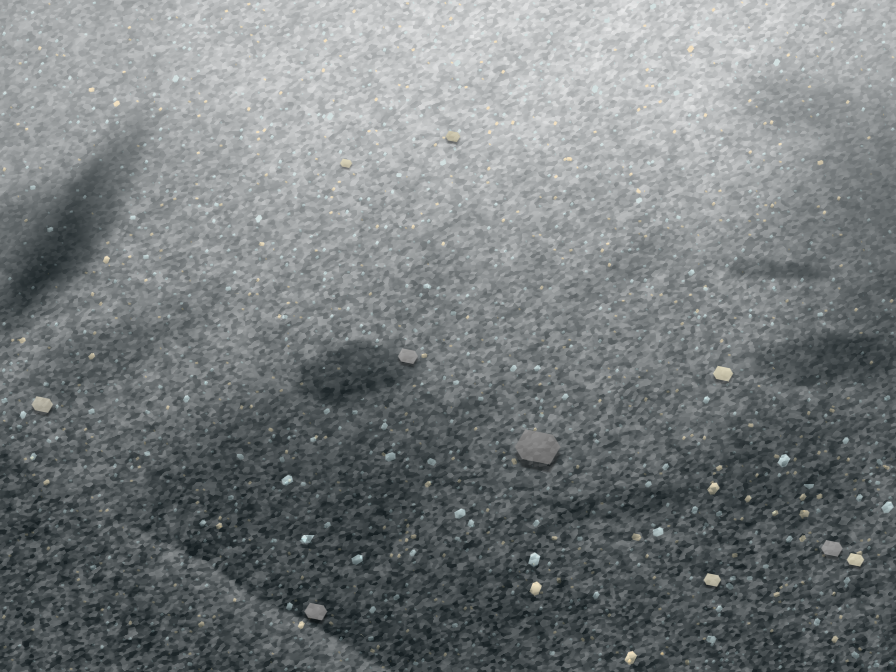
Write a WebGL 2 fragment shader that draws this texture.

```glsl
#version 300 es
precision highp float;
uniform vec2 u_resolution;
out vec4 fragColor;

float hash(vec2 p) {
  vec3 q = fract(p.xyx * 0.1031);
  q += dot(q, q.yzx + 33.33);
  return fract((q.x + q.y) * q.z);
}
vec2 hash2(vec2 p) { return vec2(hash(p), hash(p + 57.3)); }
mat2 rotation(float a) { return mat2(cos(a), -sin(a), sin(a), cos(a)); }

float noise(vec2 p) {
  vec2 i = floor(p), f = fract(p);
  f = f * f * (3.0 - 2.0 * f);
  return mix(mix(hash(i), hash(i + vec2(1, 0)), f.x),
             mix(hash(i + vec2(0, 1)), hash(i + 1.0), f.x), f.y);
}
float fbm(vec2 p) {
  float sum = 0.0, amp = 0.5;
  for (int i = 0; i < 4; i++) {
    sum += amp * noise(p);
    p = rotation(0.6) * p * 2.03 + 7.1;
    amp *= 0.5;
  }
  return sum;
}
// Soft-edged cells, each with its own brightness, centred on zero
float chips(vec2 p) {
  vec2 cell = floor(p), f = fract(p);
  float sum = 0.0, total = 0.0;
  for (int i = 0; i < 9; i++) {
    vec2 o = vec2(i % 3 - 1, i / 3 - 1);
    vec2 d = o + hash2(cell + o) - f;
    float w = exp(-9.0 * dot(d, d));
    sum += w * hash(cell + o + 19.7);
    total += w;
  }
  return sum / total - 0.5;
}
// Rotated ellipse that fades across its rim
float blob(vec2 p, vec2 center, vec2 radius, float angle, float soft) {
  vec2 q = rotation(angle) * (p - center) / radius;
  return 1.0 - smoothstep(1.0 - soft, 1.0 + soft, length(q));
}
// Angular pebble: coverage and light from above
vec2 pebble(vec2 d, float radius, float seed, float aa) {
  vec2 q = rotation(seed * 3.0 - 1.5) * d * vec2(1.0, 1.5);
  float size = max(abs(q.x) + 0.4 * abs(q.y), abs(q.y + 0.3 * q.x));
  float cover = 1.0 - smoothstep(radius - aa, radius + aa, size);
  return vec2(cover, clamp(0.5 + 0.5 * d.y / radius, 0.0, 1.0));
}
// One layer of pebbles, at most one per cell
vec3 scatter(vec3 col, vec2 p, float scale, float density, float gain, float aa) {
  vec2 cell = floor(p * scale);
  vec2 center = (cell + 0.3 + 0.4 * hash2(cell + 3.1)) / scale;
  float seed = hash(cell + 8.4);
  vec2 s = pebble(p - center, (0.1 + 0.2 * seed) / scale, seed, aa);
  vec3 tint = mix(vec3(0.94, 1.0, 1.0), vec3(1.08, 1.0, 0.86), step(0.75, hash(cell + 5.9)));
  vec3 lit = min(col + gain * (0.3 + seed) * (0.4 + s.y), 0.88) * tint;
  return mix(col, lit, s.x * step(hash(cell + scale), density));
}
// Total darkening from hollows and slope shadows
float hollows(vec2 p) {
  float s = 0.17 * blob(p, vec2(0.12, 0.67), vec2(0.17, 0.045), 0.95, 0.45);
  s += 0.17 * blob(p, vec2(0.025, 0.61), vec2(0.16, 0.06), 0.85, 0.5);
  s += 0.10 * blob(p, vec2(0.16, 0.48), vec2(0.13, 0.04), 0.5, 0.6);
  s += 0.15 * blob(p, vec2(0.53, 0.44), vec2(0.085, 0.043), 0.15, 0.25);
  s += 0.09 * blob(p, vec2(0.48, 0.31), vec2(0.24, 0.12), 0.1, 0.4);
  s += 0.14 * blob(p, vec2(1.23, 0.46), vec2(0.11, 0.04), 0.1, 0.35);
  s += 0.08 * blob(p, vec2(1.17, 0.31), vec2(0.19, 0.08), 0.15, 0.5);
  s += 0.10 * blob(p, vec2(0.92, 0.245), vec2(0.10, 0.022), 0.15, 0.4);
  s += 0.13 * blob(p, vec2(1.155, 0.603), vec2(0.065, 0.013), -0.05, 0.4);
  s += 0.08 * blob(p, vec2(0.95, 0.61), vec2(0.10, 0.025), 0.5, 0.6);
  s += 0.10 * blob(p, vec2(1.18, 0.85), vec2(0.08, 0.045), -0.2, 0.7);
  s += 0.18 * blob(p, vec2(1.36, 0.70), vec2(0.17, 0.24), 0.0, 0.8);
  s += 0.06 * blob(p, vec2(0.60, 0.09), vec2(0.20, 0.10), 0.0, 0.7);
  return s + 0.10 * blob(p, vec2(0.0, 0.86), vec2(0.30, 0.20), 0.0, 0.9);
}
// Larger stones: x, y, radius, brightness
const vec4 STONES[10] = vec4[10](
  vec4(0.80, 0.335, 0.034, 0.52), vec4(1.076, 0.444, 0.015, 0.82), vec4(0.607, 0.47, 0.015, 0.62),
  vec4(1.238, 0.184, 0.016, 0.60), vec4(1.273, 0.167, 0.013, 0.82), vec4(0.515, 0.757, 0.009, 0.85),
  vec4(0.674, 0.797, 0.011, 0.80), vec4(0.47, 0.09, 0.017, 0.54), vec4(1.06, 0.137, 0.013, 0.76),
  vec4(0.063, 0.398, 0.016, 0.72));

void main() {
  vec2 p = gl_FragCoord.xy / u_resolution.y;
  float aa = 1.0 / u_resolution.y;
  vec2 warped = p + 0.045 * (vec2(fbm(p * 9.0), fbm(p * 9.0 + 31.0)) - 0.47);
  // Hazy slope
  float shadow = hollows(warped), haze = smoothstep(0.1, 1.0, p.y);
  float light = 0.31 + 0.43 * haze - shadow + 0.10 * (fbm(rotation(0.75) * p * vec2(6.0, 14.0)) - 0.47);
  light += 0.05 * blob(p, vec2(0.75, 0.92), vec2(0.5, 0.18), 0.0, 0.9);
  // Near bank with the gully behind it
  float above = p.y - (0.33 - 0.57 * p.x) - 0.03 * (fbm(p * 14.0) - 0.47);
  float rim = smoothstep(0.05, 0.3, p.x);
  light -= 0.08 * exp(-max(above, 0.0) / 0.05) * rim;
  float bank = mix(0.29 + 0.11 * rim, 0.28, smoothstep(0.0, 0.11, -above));
  light = mix(bank, light, smoothstep(-0.006, 0.006, above));
  // Fine gravel, softer in haze and hollows
  vec2 g = rotation(0.35) * p * vec2(1.0, 1.5);
  float grain = 0.24 * chips(g * 150.0) + 0.13 * chips(g * 70.0 + 9.0);
  light = max(light + grain * (1.0 - 0.4 * haze) * (1.0 - 2.0 * min(shadow, 0.3)), 0.12);
  vec3 col = light + vec3(-0.03, 0.007, 0.02) * (1.0 - light);
  // Pebbles, denser toward the foot of the slope
  float foot = (1.0 - smoothstep(0.05, 0.6, p.y)) * smoothstep(-0.02, 0.03, above);
  col = scatter(col, p, 90.0, 0.22 - 0.12 * smoothstep(0.1, 0.2, shadow), 0.18, aa);
  col = scatter(col, p, 48.0, 0.04 + 0.10 * foot, 0.26, aa);
  col = scatter(col, p, 27.0, 0.08 * foot, 0.36, aa);
  for (int i = 0; i < 10; i++) {
    vec4 stone = STONES[i];
    vec2 d = p - stone.xy, s = pebble(d, stone.z, 0.5, aa);
    float under = pebble(d + vec2(0.0, 0.35 * stone.z), stone.z, 0.5, aa * 2.0).x;
    vec3 tint = mix(vec3(1.0), vec3(1.03, 1.0, 0.88), smoothstep(0.6, 0.8, stone.w));
    col = mix(col * (1.0 - 0.35 * under), tint * stone.w * (0.8 + 0.25 * s.y) + 0.3 * grain, s.x);
  }
  fragColor = vec4(clamp(col, 0.0, 1.0), 1.0);
}
```
